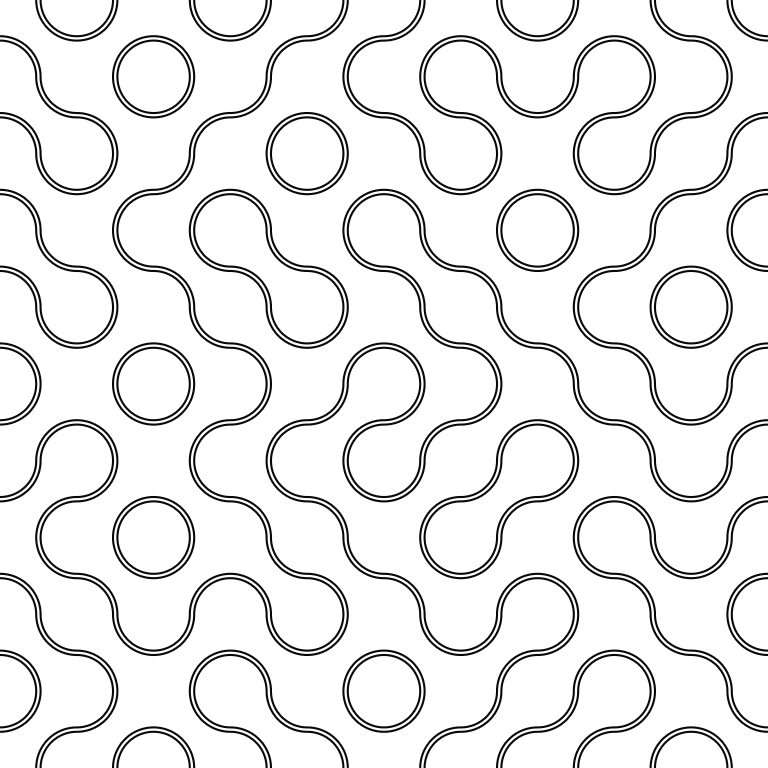
Write a three.js fragment shader that draws this pattern.

```glsl
#define TILES 10.0         // tiles across the canvas
#define ARC_RADIUS 0.5     // in tile units, as are the widths below
#define LINE_OFFSET 0.0285 // from the arc to each of its twin lines
#define LINE_WIDTH 0.0272
#define SEED 17.0
#define INK vec3(0.03)
#define PAPER vec3(1.0)

varying vec2 vUv;

float hash(vec2 cell) {
  vec3 p = fract(vec3(cell.xyx) * 0.1031);
  p += dot(p, p.yzx + 33.33);
  return fract((p.x + p.y) * p.z);
}

// Distance to the two quarter arcs of a randomly flipped tile
float arcDistance(vec2 p) {
  vec2 local = fract(p);
  if (hash(floor(p) + SEED) < 0.5) local.x = 1.0 - local.x;
  float toCorner = min(length(local), length(local - 1.0));
  return abs(toCorner - ARC_RADIUS);
}

void main() {
  vec2 p = vUv * TILES;
  float pixel = max(fwidth(p.x), fwidth(p.y));

  // Twin lines, one on each side of the arc
  float lineDistance = abs(arcDistance(p) - LINE_OFFSET);
  float coverage = clamp(0.5 + (0.5 * LINE_WIDTH - lineDistance) / pixel, 0.0, 1.0);

  gl_FragColor = vec4(mix(PAPER, INK, coverage), 1.0);
}
```
